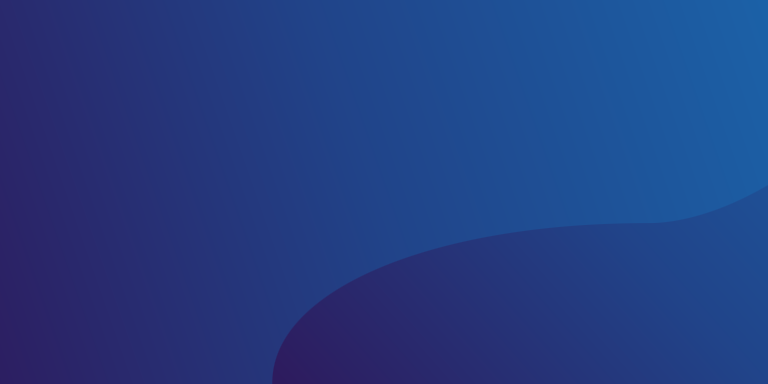
Reproduce this background procedurally as a WebGL 2 fragment shader.

```glsl
#version 300 es
precision highp float;
// Draws a violet-to-blue diagonal gradient with a darker wave rising from the lower right.

uniform vec2 u_resolution;
out vec4 fragColor;

// Lengths are in canvas heights; the origin is at the lower left.
const vec3 VIOLET = vec3(0.178, 0.106, 0.369);
const vec3 MID_BLUE = vec3(0.128, 0.265, 0.538);
const vec3 BRIGHT_BLUE = vec3(0.106, 0.386, 0.661);

const vec2 SKY_START = vec2(-0.10, 0.0);
const vec2 SKY_AXIS = vec2(1.0, 0.35);
const float SKY_LENGTH = 2.5;

const vec2 WAVE_START = vec2(0.74, 0.0);
const vec2 WAVE_AXIS = vec2(0.75, 0.66);
const float WAVE_LENGTH = 1.85;

const vec2 SHOULDER = vec2(1.693, 0.419);  // where the curve runs level
const float SHOULDER_WIDTH = 0.984;        // reach of the rounded left side
const float ROUNDNESS = 2.1;               // superellipse exponent
const float TAIL_WIDTH = 0.307;
const float TAIL_RISE = 0.099;
const float TAIL_POWER = 1.8;

// Three-stop colour ramp along an axis.
vec3 ramp(vec2 p, vec2 start, vec2 axis, float extent) {
    float t = clamp(dot(p - start, axis) / extent, 0.0, 1.0);
    vec3 lower = mix(VIOLET, MID_BLUE, min(t * 2.0, 1.0));
    return mix(lower, BRIGHT_BLUE, max(t * 2.0 - 1.0, 0.0));
}

// Implicit wave edge: negative inside, positive outside.
float waveField(vec2 p) {
    float dx = p.x - SHOULDER.x;
    float side = pow(max(-dx, 0.0) / SHOULDER_WIDTH, ROUNDNESS);
    float tail = TAIL_RISE * pow(max(dx, 0.0) / TAIL_WIDTH, TAIL_POWER);
    float height = max(p.y - tail, 0.0) / SHOULDER.y;
    return side + pow(height, ROUNDNESS) - 1.0;
}

void main() {
    vec2 p = gl_FragCoord.xy / u_resolution.y;
    vec3 sky = ramp(p, SKY_START, SKY_AXIS, SKY_LENGTH);
    vec3 wave = ramp(p, WAVE_START, WAVE_AXIS, WAVE_LENGTH);

    // Blend across about one pixel at the wave edge.
    float field = waveField(p);
    float coverage = clamp(0.5 - field / max(fwidth(field), 1e-5), 0.0, 1.0);
    fragColor = vec4(mix(sky, wave, coverage), 1.0);
}
```
